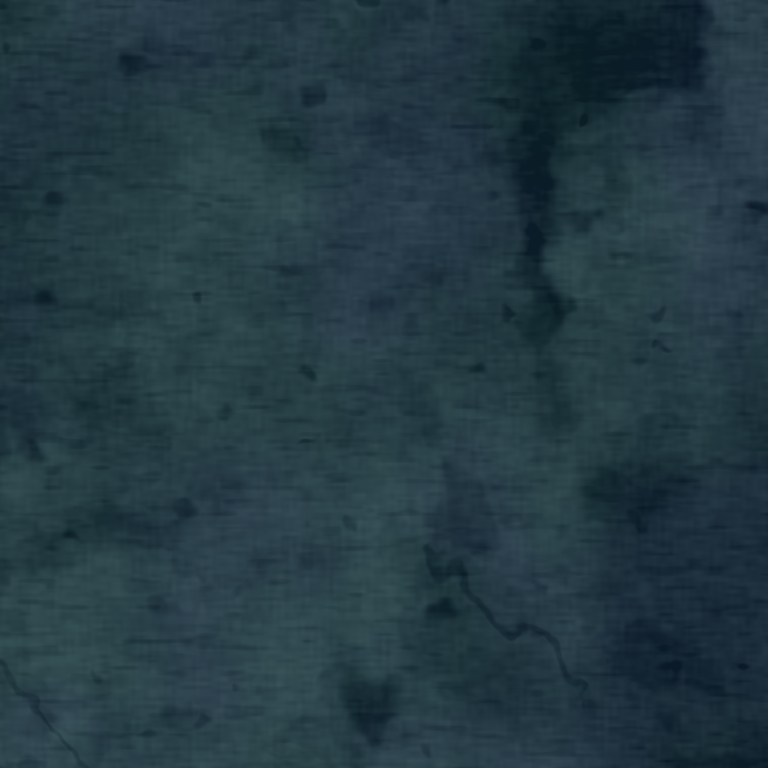
Give the GLSL for this texture, as a three.js fragment shader.

```glsl
varying vec2 vUv;

const vec3 INK = vec3(0.025, 0.090, 0.135);
const vec3 SLATE = vec3(0.222, 0.318, 0.346);
const vec3 GREEN_TINT = vec3(-0.004, 0.008, -0.005);
const vec3 BLUE_TINT = vec3(0.001, -0.008, 0.009);

float hash(vec2 p) {
  vec3 q = fract(vec3(p.xyx) * 0.1031);
  q += dot(q, q.yzx + 33.33);
  return fract((q.x + q.y) * q.z);
}

float noise(vec2 p) {
  vec2 cell = floor(p);
  vec2 f = fract(p);
  f = f * f * (3.0 - 2.0 * f);
  float low = mix(hash(cell), hash(cell + vec2(1.0, 0.0)), f.x);
  float high = mix(hash(cell + vec2(0.0, 1.0)), hash(cell + 1.0), f.x);
  return mix(low, high, f.y);
}

float fbm(vec2 p) {
  float sum = 0.0;
  float amp = 0.5;
  for (int i = 0; i < 5; i++) {
    sum += amp * noise(p);
    p = mat2(0.8, 0.6, -0.6, 0.8) * p * 2.03 + 17.3;
    amp *= 0.5;
  }
  return sum;
}

// Elliptical stain: 1 inside, 0 outside, softness relative to its radius
float stain(vec2 p, vec2 centre, vec2 radius, float softness) {
  float d = length((p - centre) / radius);
  return 1.0 - smoothstep(1.0 - softness, 1.0 + softness, d);
}

// Thin dark crease between two points
float crease(vec2 p, vec2 a, vec2 b, float width) {
  vec2 ab = b - a;
  float along = clamp(dot(p - a, ab) / dot(ab, ab), 0.0, 1.0);
  return 1.0 - smoothstep(0.2 * width, width, length(p - a - ab * along));
}

// Scattered small spots, at most one per grid cell
float specks(vec2 p, float density, float share) {
  vec2 cell = floor(p * density);
  float spots = 0.0;
  for (int y = -1; y <= 1; y++) {
    for (int x = -1; x <= 1; x++) {
      vec2 id = cell + vec2(float(x), float(y));
      vec2 centre = id + vec2(hash(id + 11.0), hash(id + 47.0));
      float size = mix(0.08, 0.25, hash(id + 83.0));
      float present = step(1.0 - share, hash(id + 5.0));
      float spot = stain(p * density, centre, vec2(size * 1.3, size), 0.6);
      spots = max(spots, spot * present * hash(id + 29.0));
    }
  }
  return spots;
}

float darkStains(vec2 p) {
  float d = 0.36 * stain(p, vec2(0.83, 0.96), vec2(0.09, 0.13), 0.25);
  d += 0.30 * stain(p, vec2(0.725, 0.70), vec2(0.035, 0.22), 0.5);
  d += 0.15 * stain(p, vec2(0.65, 0.73), vec2(0.12, 0.24), 0.9);
  d += 0.26 * stain(p, vec2(0.95, 0.18), vec2(0.20, 0.26), 0.6);
  d += 0.25 * stain(p, vec2(0.97, 0.00), vec2(0.08, 0.04), 0.3);
  d += 0.20 * stain(p, vec2(0.62, 0.20), vec2(0.08, 0.12), 0.4);
  d += 0.36 * stain(p, vec2(0.50, 0.08), vec2(0.04, 0.035), 0.5);
  d += 0.30 * stain(p, vec2(0.17, 0.29), vec2(0.10, 0.035), 0.7);
  d += 0.25 * stain(p, vec2(0.55, 0.46), vec2(0.04, 0.06), 0.6);
  d += 0.24 * stain(p, vec2(0.84, 0.37), vec2(0.07, 0.05), 0.5);
  d += 0.16 * stain(p, vec2(0.00, 0.72), vec2(0.13, 0.36), 0.9);
  return d;
}

float paleStains(vec2 p) {
  float l = 0.14 * stain(p, vec2(0.23, 0.10), vec2(0.34, 0.22), 0.5);
  l += 0.08 * stain(p, vec2(0.35, 0.55), vec2(0.28, 0.30), 0.8);
  l += 0.15 * stain(p, vec2(0.85, 0.60), vec2(0.10, 0.21), 0.25);
  l += 0.15 * stain(p, vec2(0.98, 0.90), vec2(0.07, 0.14), 0.3);
  l += 0.13 * stain(p, vec2(0.54, 0.34), vec2(0.06, 0.16), 0.4);
  l += 0.12 * stain(p, vec2(0.71, 0.32), vec2(0.08, 0.19), 0.35);
  l += 0.15 * stain(p, vec2(0.06, 0.43), vec2(0.025, 0.08), 0.5);
  return l;
}

// Worn cloth: crossed threads, mostly horizontal, with fine grain
float weave(vec2 p) {
  float rows = noise(p * vec2(45.0, 200.0)) - 0.5;
  float columns = noise(p * vec2(190.0, 38.0)) - 0.5;
  float grain = noise(p * 110.0) - 0.5;
  return 0.15 * rows + 0.08 * columns + 0.10 * grain;
}

void main() {
  vec2 drift = vec2(fbm(vUv * 7.0), fbm(vUv * 7.0 + 31.0)) - 0.48;
  vec2 fray = vec2(noise(vUv * 55.0), noise(vUv * 55.0 + 9.0)) - 0.5;
  vec2 p = vUv + 0.17 * drift + 0.012 * fray;

  // Broad stains, broken up by mottling
  float mottle = fbm(vUv * 11.0 + 4.0);
  float tone = 0.65 + paleStains(p) - darkStains(p) * (0.45 + 1.1 * mottle);
  tone += 0.45 * (mottle - 0.48) + 0.25 * (fbm(vUv * 3.0 + 60.0) - 0.48);
  tone -= 0.15 * smoothstep(0.54, 0.70, fbm(p * vec2(8.0, 11.0) + 23.0));

  // Creases, spots and dashes
  tone -= 0.25 * crease(p, vec2(0.61, 0.31), vec2(0.74, 0.11), 0.010);
  tone -= 0.22 * crease(p, vec2(0.01, 0.13), vec2(0.14, 0.03), 0.009);
  tone -= 0.32 * specks(vUv + 0.02 * fray, 17.0, 0.28);
  tone -= 0.13 * smoothstep(0.68, 0.95, noise(vUv * vec2(30.0, 115.0) + 7.0));
  tone += weave(vUv);

  // Teal ramp with a slow drift between green and blue
  vec3 colour = mix(INK, SLATE, clamp(tone, 0.08, 1.05));
  float green = smoothstep(0.30, 0.65, fbm(vUv * 4.0 + 90.0) + 0.25 * (0.6 - vUv.x));
  colour += mix(BLUE_TINT, GREEN_TINT, green);
  gl_FragColor = vec4(colour, 1.0);
}
```
